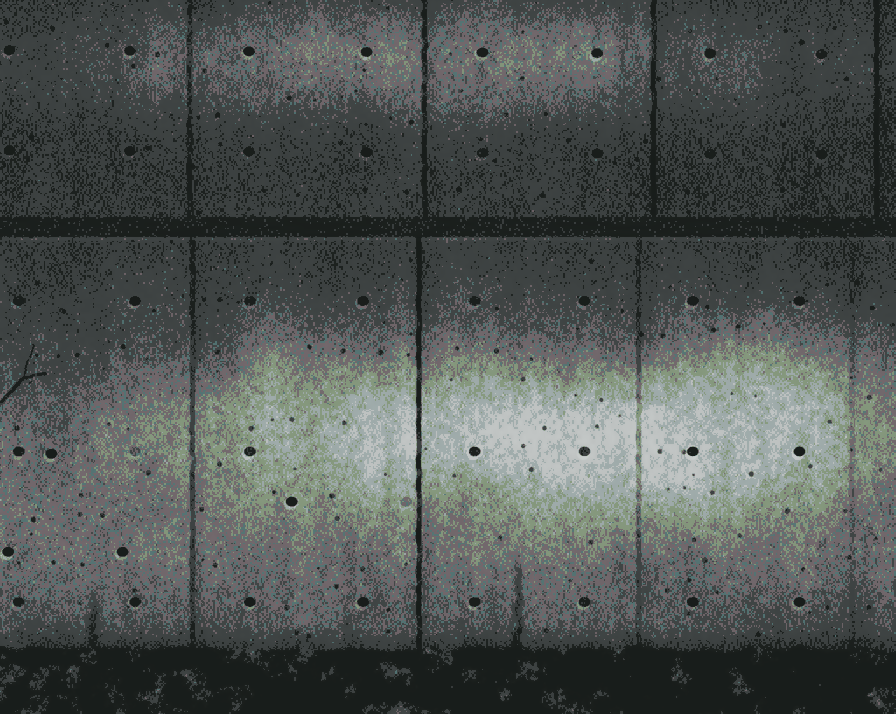
Give the GLSL for this texture, as a Shadertoy shader.

```glsl
float hash(vec2 p) {
    vec3 q = fract(vec3(p.xyx) * 0.1031);
    q += dot(q, q.yzx + 33.33);
    return fract((q.x + q.y) * q.z);
}

float noise(vec2 p) {
    vec2 i = floor(p), f = fract(p);
    f = f * f * (3.0 - 2.0 * f);
    return mix(mix(hash(i), hash(i + vec2(1, 0)), f.x),
               mix(hash(i + vec2(0, 1)), hash(i + vec2(1, 1)), f.x), f.y);
}

float fbm(vec2 p) {
    float sum = 0.0, amp = 0.5;
    for (int i = 0; i < 5; i++) {
        sum += amp * noise(p);
        p = p * 2.03 + 17.3;
        amp *= 0.5;
    }
    return sum;
}

float bell(float x, float width) { return exp(-x * x / (width * width)); }

// Hole columns close up slightly to the right; seams lie on half steps
float columnX(float i, bool upper) {
    return upper ? 0.08 + (1.04 - 0.0065 * i) * i : 0.16 + (1.005 - 0.007 * i) * i;
}

float segment(vec2 p, vec2 a, vec2 b) {
    vec2 d = b - a;
    return length(p - a - d * clamp(dot(p - a, d) / dot(d, d), 0.0, 1.0));
}

// Dark recess with a lit lip on its lower left
float tieHole(float light, vec2 d, float strength, float aa) {
    float lip = smoothstep(0.055 + aa, 0.055 - aa, length(d + vec2(0.012, 0.018)));
    float recess = smoothstep(0.05 + aa, 0.05 - aa, length(d * vec2(1.0, 1.2)));
    light = mix(light, light * 1.25 + 0.06, lip * strength);
    return mix(light, 0.05, recess * strength);
}

// Two soft pools of lamp light on a dim wall
float wallLight(vec2 p) {
    float top = 0.25 * bell(p.x - 3.7, 3.1) * bell(p.y - 5.6, 0.48);
    float wash = 0.21 * bell(p.y - 1.8, 1.4);
    float across = smoothstep(-0.4, 4.6, p.x) * (1.0 - 0.7 * smoothstep(6.5, 7.7, p.x));
    float lamp = 0.37 * across * bell(p.y - 2.5 - 0.1 * sin(p.x), 0.7);
    return 0.18 + 0.03 * bell(p.x - 3.8, 3.0) + top + wash + lamp;
}

// Snaps a tone to the nearest colour of a small palette
vec3 nearestTone(vec3 c) {
    vec3 tones[7] = vec3[7](vec3(0.10, 0.12, 0.11), vec3(0.24, 0.26, 0.26),
        vec3(0.45, 0.40, 0.42), vec3(0.32, 0.46, 0.46), vec3(0.52, 0.60, 0.48),
        vec3(0.62, 0.67, 0.67), vec3(0.75, 0.76, 0.76));
    vec3 best = tones[0];
    for (int i = 1; i < 7; i++)
        if (distance(c, tones[i]) < distance(c, best)) best = tones[i];
    return best;
}

void mainImage(out vec4 fragColor, in vec2 fragCoord) {
    vec2 p = fragCoord / iResolution.y * 6.12;
    float aa = 6.12 / iResolution.y;
    bool upper = p.y > 4.17;

    // Concrete: mottling, vertical streaks and small pits
    float light = wallLight(p);
    light *= 0.8 + 0.4 * fbm(p * vec2(2.2, 1.6));
    light *= 0.87 + 0.26 * fbm(p * vec2(9.0, 0.9) + 40.0);
    light *= 0.88 + 0.24 * noise(p * 24.0);
    vec2 cell = floor(p * 5.0);
    vec2 pit = fract(p * 5.0) - 0.2 - 0.6 * vec2(hash(cell + 3.0), hash(cell + 8.0));
    float pitSize = 0.04 + 0.07 * hash(cell + 21.0);
    light *= 1.0 - 0.6 * step(0.78, hash(cell)) * smoothstep(pitSize + 0.05, pitSize - 0.03, length(pit));

    // Vertical seams with chipped edges
    vec4 strength = upper ? vec4(0.55, 0.75, 0.8, 0.8) : vec4(0.55, 0.95, 0.42, 0.22);
    for (int i = 0; i < 4; i++) {
        float dx = p.x - columnX(1.5 + 2.0 * float(i), upper);
        float chip = noise(vec2(float(i) * 9.0, p.y * 16.0));
        float gap = smoothstep(0.022 + aa, 0.022 - aa, abs(dx + 0.012 * (chip - 0.5)));
        light *= 1.0 - strength[i] * (0.55 + 0.45 * chip) * gap;
        light *= 1.0 - 0.18 * strength[i] * bell(dx - 0.05, 0.08);
    }

    // Regular tie holes, one row per band
    float lowerRow = clamp(round((p.y - 0.96) / 1.29), 0.0, 2.0);
    float rowY = upper ? (p.y > 5.26 ? 5.69 : 4.83) : 0.96 + 1.29 * lowerRow;
    for (int i = 0; i < 8; i++) {
        float k = float(i);
        float show = 0.8 + 0.2 * hash(vec2(k, rowY * 10.0));
        if (!upper && lowerRow == 1.0) show *= i == 3 ? 0.0 : (i == 1 ? 0.5 : 1.0);
        vec2 centre = vec2(columnX(k, upper), rowY - (upper ? 0.005 * k : 0.0));
        light = tieHole(light, p - centre, show, aa);
    }

    // Stray holes
    vec2 strays[5] = vec2[5](vec2(0.44, 2.23), vec2(2.5, 1.82), vec2(3.48, 1.82),
                             vec2(0.07, 1.39), vec2(1.05, 1.39));
    for (int i = 0; i < 5; i++)
        light = tieHole(light, p - strays[i], i == 2 ? 0.4 : 0.95, aa);

    // Crack at the left and damp runs above the floor
    vec2 bent = p + 0.06 * (noise(p * 9.0) - 0.5);
    float crack = min(segment(bent, vec2(0.0, 2.66), vec2(0.2, 2.88)),
                      segment(bent, vec2(0.2, 2.88), vec2(0.36, 2.89)));
    crack = min(crack, segment(bent, vec2(0.2, 2.88), vec2(0.3, 3.18)) + 0.008);
    light *= 1.0 - 0.6 * smoothstep(0.018 + aa, 0.008, crack);
    float runs = bell(bent.x - 0.8, 0.06) * smoothstep(1.2, 0.8, p.y)
               + bell(bent.x - 4.44, 0.04) * smoothstep(1.5, 1.1, p.y);
    light *= 1.0 - 0.45 * runs;

    // Horizontal ledge with a thin lit lower lip
    light += 0.07 * bell(p.y - 4.07, 0.018);
    float ledge = smoothstep(0.085 + aa, 0.085 - aa, abs(p.y - 4.175));
    light = mix(light, 0.10 + 0.05 * noise(p * vec2(6.0, 30.0)), ledge);

    // Rough dark floor strip
    float rubble = 0.07 + 0.3 * smoothstep(0.52, 0.78, fbm(p * 6.0)) * noise(p * 30.0);
    float edge = p.y - 0.56 - 0.09 * (fbm(p * vec2(7.0, 2.0)) - 0.5);
    light *= 1.0 - 0.35 * bell(edge, 0.12);
    light = mix(rubble, light, smoothstep(-0.02 - aa, 0.02 + aa, edge));

    // Fine coloured grain
    vec2 speck = floor(p / 0.015);
    float grain = hash(speck) - hash(speck + vec2(1, 0));
    vec3 hue = vec3(hash(speck + 57.0), hash(speck + 113.0), hash(speck + 171.0)) - 0.5;
    vec3 colour = light * vec3(0.97, 1.03, 1.0);
    vec3 dithered = nearestTone(colour + 0.09 * grain + 0.1 * hue);
    fragColor = vec4(mix(colour, dithered, 0.85), 1.0);
}
```
